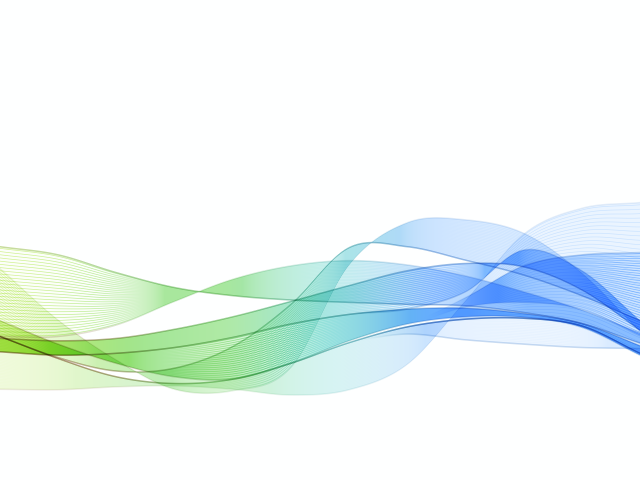
This background is drawn by a WebGL 1 fragment shader. Its source:

```glsl
precision highp float;
// Translucent twisted ribbons flow across a white page, green to blue.
// Each ribbon is a fan of fine lines blended between two spline curves;
// overlapping inks multiply, and lines crowd together where ribbons twist.

uniform vec2 u_resolution;

#define LINE_WIDTH 0.0015
#define EDGE_WIDTH 0.0032
#define PAPER vec3(0.997, 1.0, 1.0)
#define LIME vec3(0.62, 0.88, 0.08)
#define GREEN vec3(0.28, 0.80, 0.18)
#define TEAL vec3(0.05, 0.74, 0.68)
#define BLUE vec3(0.12, 0.52, 1.0)
#define BROWN vec3(0.42, 0.22, 0.0)

// Spline weights of the twelve evenly spaced knots at this column.
vec4 weightLeft, weightMid, weightRight;
vec2 pos;
float pixel;
vec3 ink, edgeInk, color;

// Catmull-Rom kernel for four knot distances.
vec4 kernel(vec4 d) {
  d = abs(d);
  vec4 inner = (1.5 * d - 2.5) * d * d + 1.0;
  vec4 outer = ((2.5 - 0.5 * d) * d - 4.0) * d + 2.0;
  return mix(inner, outer, step(1.0, d)) * step(d, vec4(2.0));
}

void setupSpline(float x) {
  float u = x * 11.0;
  vec4 knots = vec4(0.0, 1.0, 2.0, 3.0);
  weightLeft = kernel(u - knots);
  weightMid = kernel(u - knots - 4.0);
  weightRight = kernel(u - knots - 8.0);
  // Straight continuation past both ends.
  vec4 ends = kernel(vec4(u + 1.0, u - 12.0, 2.0, 2.0));
  weightLeft.xy += ends.x * vec2(2.0, -1.0);
  weightRight.zw += ends.y * vec2(-1.0, 2.0);
}

float curve(vec4 left, vec4 mid, vec4 right) {
  return dot(weightLeft, left) + dot(weightMid, mid) + dot(weightRight, right);
}

// Area-filtered stroke at distance d.
float stroke(float d, float width) {
  return clamp((0.5 * (width + pixel) - d) / pixel, 0.0, min(1.0, width / pixel));
}

void multiplyInk(vec3 tint, float amount) {
  color *= mix(vec3(1.0), tint, amount);
}

// tone: fill and line opacity; edges: opacity of curves a and b.
void ribbon(float a, float b, float lines, vec2 tone, vec2 edges, float start) {
  float fade = smoothstep(start, start + 0.12, pos.x);
  float low = min(a, b), high = max(a, b);
  float inside = clamp((pos.y - low) / pixel + 0.5, 0.0, 1.0)
               * clamp((high - pos.y) / pixel + 0.5, 0.0, 1.0);
  float spread = max(high - low, 0.0001);
  float spacing = spread / lines;
  float d = abs(fract((pos.y - low) / spacing) - 0.5) * spacing;
  float average = min(1.0, LINE_WIDTH / spacing);
  float hatch = mix(average, stroke(d, LINE_WIDTH),
                    smoothstep(1.2 * pixel, 2.4 * pixel, spacing));
  multiplyInk(ink, fade * inside * (tone.x + tone.y * hatch));
  multiplyInk(edgeInk, fade * edges.x * stroke(abs(pos.y - a), EDGE_WIDTH));
  multiplyInk(edgeInk, fade * edges.y * stroke(abs(pos.y - b), EDGE_WIDTH));
}

void main() {
  pos = gl_FragCoord.xy / u_resolution;
  pixel = 1.0 / u_resolution.y;
  setupSpline(pos.x);

  // Ink runs from lime to blue, with brown edges at the lower left.
  ink = mix(LIME, GREEN, smoothstep(0.0, 0.28, pos.x));
  ink = mix(ink, TEAL, smoothstep(0.33, 0.53, pos.x));
  ink = mix(ink, BLUE, smoothstep(0.48, 0.70, pos.x));
  float brown = (1.0 - smoothstep(0.08, 0.36, pos.x))
              * (1.0 - smoothstep(0.30, 0.35, pos.y));
  edgeInk = mix(ink * 0.75, BROWN, brown);
  color = PAPER;

  // Wide pale ribbon, from the lower left to the upper right crest.
  float under = curve(vec4(.299, .253, .215, .201), vec4(.210, .243, .286, .319),
                      vec4(.335, .337, .321, .264));
  float crest = curve(vec4(.189, .188, .194, .196), vec4(.189, .177, .188, .241),
                      vec4(.373, .512, .566, .578));
  ribbon(under, crest, 34.0, vec2(0.09, 0.14), vec2(0.50, 0.10), -0.2);

  // Fan that opens at the left and twists into a pale arch.
  ribbon(curve(vec4(.486, .469, .432, .401), vec4(.384, .375, .370, .366),
               vec4(.363, .349, .326, .285)),
         curve(vec4(.299, .299, .323, .372), vec4(.418, .446, .457, .448),
               vec4(.425, .392, .354, .306)),
         28.0, vec2(0.02, 0.45), vec2(0.40, 0.18), -0.2);

  // Ribbon that dips low and climbs into the central hump.
  ribbon(curve(vec4(.299, .255, .227, .233), vec4(.278, .366, .484, .486),
               vec4(.458, .427, .384, .332)),
         curve(vec4(.441, .333, .250, .189), vec4(.186, .234, .448, .536),
               vec4(.542, .514, .431, .309)),
         28.0, vec2(0.05, 0.30), vec2(0.40, 0.12), -0.2);

  // Rising middle band.
  ribbon(curve(vec4(.295, .290, .295, .314), vec4(.340, .372, .405, .436),
               vec4(.451, .444, .396, .312)),
         curve(vec4(.267, .260, .264, .276), vec4(.297, .325, .345, .356),
               vec4(.392, .479, .436, .332)),
         20.0, vec2(0.08, 0.50), vec2(0.42, 0.22), -0.2);

  // Saturated lower band.
  ribbon(curve(vec4(.267, .260, .264, .276), vec4(.297, .325, .345, .356),
               vec4(.358, .347, .326, .280)),
         curve(vec4(.332, .283, .243, .215), vec4(.210, .243, .290, .325),
               vec4(.340, .339, .318, .260)),
         20.0, vec2(0.20, 0.48), vec2(0.35, 0.25), -0.2);

  // Right-hand swell and the pale sliver below it.
  ribbon(curve(vec4(.300), vec4(.300, .300, .300, .325), vec4(.380, .446, .469, .474)),
         curve(vec4(.300), vec4(.300, .300, .290, .320), vec4(.360, .370, .355, .300)),
         34.0, vec2(0.14, 0.40), vec2(0.22, 0.12), 0.66);
  ribbon(under,
         curve(vec4(.290), vec4(.290, .290, .290, .304), vec4(.292, .283, .276, .274)),
         16.0, vec2(0.04, 0.12), vec2(0.35, 0.22), 0.55);

  gl_FragColor = vec4(color, 1.0);
}
```
